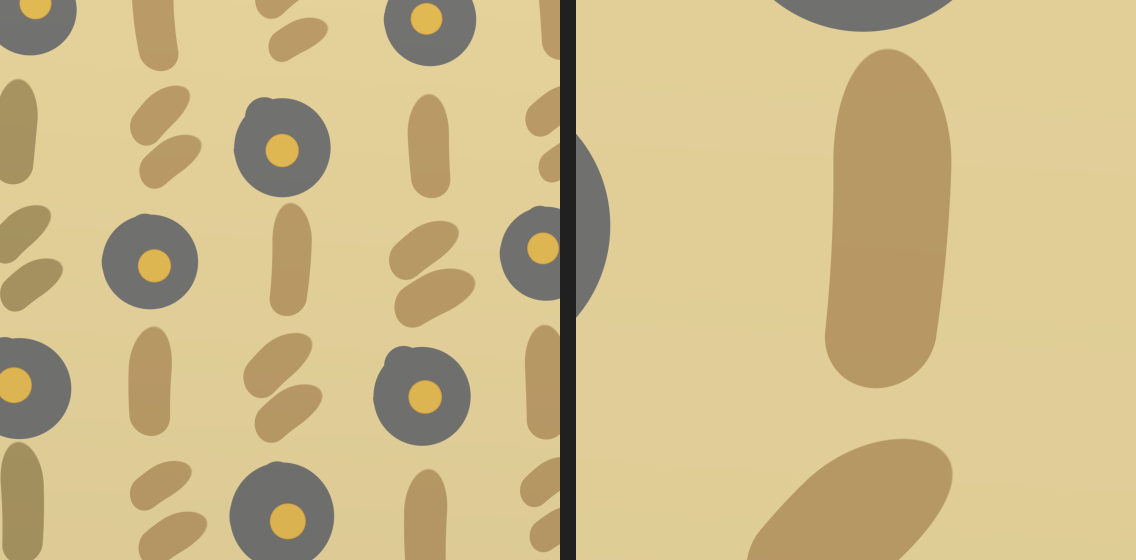
Left: the whole. Right: its middle third, enlarged.
Give the GLSL for this pattern, as a WebGL 1 fragment shader.

```glsl
precision highp float;
// Columns of grey discs with yellow centres, upright ovals and slanted petal pairs on warm sand.

uniform vec2 u_resolution;

const vec3 SAND  = vec3(0.880, 0.806, 0.592);
const vec3 BROWN = vec3(0.716, 0.597, 0.397);
const vec3 OLIVE = vec3(0.643, 0.569, 0.372);
const vec3 GREY  = vec3(0.438, 0.440, 0.430);
const vec3 YOLK  = vec3(0.868, 0.712, 0.318);
const vec3 RIM   = vec3(0.830, 0.620, 0.270);

const vec2 PITCH  = vec2(0.2375, 0.223);   // column and row spacing
const vec2 ORIGIN = vec2(0.040, 0.086);    // centre of the first cell
const vec2 JITTER = vec2(0.016, 0.012);    // wander of one motif
const float COLUMN_SHIFT = 0.024;          // vertical wander of a column
const float OLIVE_EVERY = 5.0;             // one column in this many is olive
const float DISC_RADIUS = 0.084;
const float YOLK_RADIUS = 0.029;
const vec2 OVAL_SIZE  = vec2(0.037, 0.102);  // half width, half height
const vec2 PETAL_SIZE = vec2(0.034, 0.068);
const vec2 PETAL_STEP = vec2(-0.010, 0.045); // pair centre to upper petal
const float PETAL_ANGLE = 0.93;
const float TIP_STRETCH = 1.9;             // how pointed the upper end is
const float SHADE_RANGE = 0.035;           // lightening from bottom to top

float hash(vec2 p) {
  return fract(sin(dot(p, vec2(127.1, 311.7))) * 43758.5453);
}

// Random value from -1 to 1 for one trait of a cell.
float vary(vec2 cell, float trait) {
  return 2.0 * hash(cell + trait * vec2(17.3, 5.9)) - 1.0;
}

// Turns the frame so that the local y axis leans clockwise by the angle.
vec2 lean(vec2 p, float angle) {
  float c = cos(angle), s = sin(angle);
  return vec2(c * p.x - s * p.y, s * p.x + c * p.y);
}

// Oval with a round foot and a stretched, narrower top.
float ovalDistance(vec2 p, vec2 size, float bend) {
  p.x += bend * p.y * p.y / size.y;
  float top = max(p.y - size.y + TIP_STRETCH * size.x, 0.0) / TIP_STRETCH;
  float foot = min(p.y + size.y - size.x, 0.0);
  float width = size.x * (1.0 + 0.06 * p.y / size.y);
  return length(vec2(p.x, top + foot)) - width;
}

// Capsule whose radius changes from ra to rb.
float taperDistance(vec2 p, vec2 a, vec2 b, float ra, float rb) {
  float t = clamp(dot(p - a, b - a) / dot(b - a, b - a), 0.0, 1.0);
  return length(p - mix(a, b, t)) - mix(ra, rb, t);
}

// Disc with a shoulder that swells on the left and ends in a notch at the top.
float discDistance(vec2 p, float radius, vec2 cell) {
  float swell = 0.5 + 0.5 * vary(cell, 4.0);
  vec2 q = p / radius;
  q.y *= 1.0 + 0.03 * vary(cell, 5.0);
  vec2 knob = mix(vec2(-0.05, 0.70), vec2(-0.45, 0.60), swell);
  float shoulder = taperDistance(q, vec2(-0.35, 0.0), knob, 0.66, mix(0.32, 0.42, swell));
  return min(length(q) - 1.0, shoulder) * radius;
}

float petalPairDistance(vec2 p, vec2 cell, float scale) {
  float d = 1.0;
  for (int i = 0; i < 2; i++) {
    float side = 1.0 - 2.0 * float(i);
    float trait = 6.0 + 3.0 * float(i);
    vec2 q = p - side * PETAL_STEP * (1.0 + 0.12 * vary(cell, 6.0));
    q = lean(q, PETAL_ANGLE + 0.12 * vary(cell, trait + 1.0) - 0.06 * side);
    vec2 size = PETAL_SIZE * scale * (1.0 + 0.10 * vary(cell, trait + 2.0));
    d = min(d, ovalDistance(q, size, -0.10));
  }
  return d;
}

float coverage(float d, float pixel) {
  return 1.0 - smoothstep(-0.75 * pixel, 0.75 * pixel, d);
}

void main() {
  float pixel = 1.0 / u_resolution.y;
  vec2 p = gl_FragCoord.xy * pixel;
  vec2 home = floor((p - ORIGIN) / PITCH + 0.5);
  vec3 color = SAND;

  // Visit the surrounding cells, since motifs reach past their own.
  for (int j = -1; j <= 1; j++) {
    for (int i = -1; i <= 1; i++) {
      vec2 cell = home + vec2(float(i), float(j));
      vec2 q = p - ORIGIN - cell * PITCH - JITTER * vec2(vary(cell, 1.0), vary(cell, 2.0));
      q.y -= COLUMN_SHIFT * vary(vec2(cell.x, 0.0), 13.0);
      float scale = 1.0 + 0.11 * vary(cell, 3.0);
      float kind = mod(cell.x - cell.y + 1.5, 3.0);
      vec3 tint = mod(cell.x + 0.5, OLIVE_EVERY) < 1.0 ? OLIVE : BROWN;

      if (kind < 1.0) {
        color = mix(color, GREY, coverage(discDistance(q, DISC_RADIUS * scale, cell), pixel));
        vec2 offset = 0.012 * vec2(vary(cell, 14.0), vary(cell, 15.0));
        float yolk = length(q - offset) - YOLK_RADIUS * scale;
        color = mix(color, RIM, coverage(yolk, pixel));
        color = mix(color, YOLK, coverage(yolk + 0.0015, pixel));
      } else if (kind < 2.0) {
        vec2 size = OVAL_SIZE * vec2(1.0 + 0.07 * vary(cell, 16.0), scale);
        float d = ovalDistance(lean(q, 0.09 * vary(cell, 17.0)), size, 0.08 * vary(cell, 18.0));
        color = mix(color, tint, coverage(d, pixel));
      } else {
        color = mix(color, tint, coverage(petalPairDistance(q, cell, scale), pixel));
      }
    }
  }

  // Faint, slightly slanted light from above.
  color *= 1.0 + SHADE_RANGE * (p.y + 0.06 * p.x - 0.5);
  gl_FragColor = vec4(color, 1.0);
}
```
